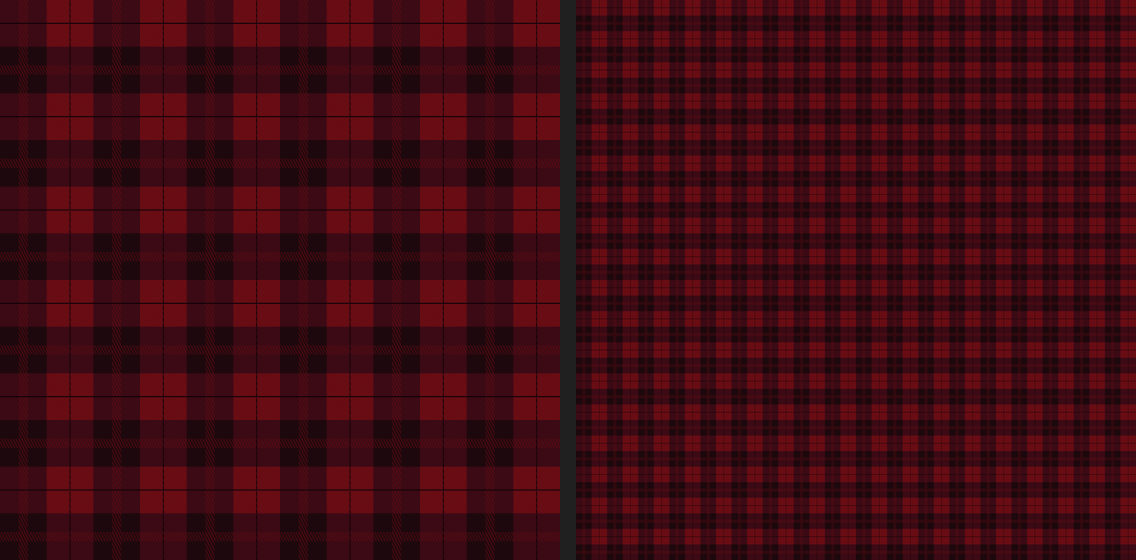
Left: one tile. Right: repeated 3 by 3.
Give the GLSL for this pattern, as a WebGL 1 fragment shader.

```glsl
precision highp float;

// Dark red tartan: six by six repeats of one sett, used for both warp and weft.
// Wide red and black bands cross into three tones; a twill-hatched stripe runs
// through each black band and a thin black line through each red one.

uniform vec2 u_resolution;

// Antialiased coverage of a band, wrapped within one repeat
float band(float position, float center, float halfWidth, float pixel) {
  float offset = abs(fract(position - center + 0.5) - 0.5);
  return clamp((halfWidth - offset) / pixel + 0.5, 0.0, 1.0);
}

// Steep diagonal ribs; whole cycles per repeat on both axes keep them seamless
float twill(vec2 sett, vec2 pixel) {
  float wave = sin(6.2831853 * (32.0 * sett.x + 16.0 * sett.y));
  float visible = 1.0 - smoothstep(0.45, 0.6, 32.0 * pixel.x);
  return 0.5 + 0.5 * wave * visible;
}

void main() {
  vec2 sett = 6.0 * gl_FragCoord.xy / u_resolution;
  vec2 pixel = 6.0 / u_resolution;
  float rib = twill(sett, pixel);

  vec3 black = vec3(0.11, 0.03, 0.05);
  vec3 maroon = vec3(0.23, 0.04, 0.08);
  vec3 red = vec3(0.43, 0.05, 0.08);

  // Wide bands: black on black, one red, or red on red
  float redWarp = band(sett.x, 0.75, 0.25, pixel.x);
  float redWeft = band(sett.y, 0.75, 0.25, pixel.y);
  vec3 color = mix(mix(black, maroon, redWarp), mix(maroon, red, redWarp), redWeft);

  // Faint ribs in the red squares
  color *= 1.0 - 0.09 * redWarp * redWeft * (1.0 - rib);

  // Hatched stripes through the middle of the black bands
  float stripeWarp = band(sett.x, 0.25, 0.05, pixel.x);
  float stripeWeft = band(sett.y, 0.25, 0.05, pixel.y);
  float stripe = max(stripeWarp, stripeWeft) + 0.25 * stripeWarp * stripeWeft;
  color = mix(color, red, 0.48 * stripe * rib);

  // Thin lines through the red bands: weft solid, warp broken by the ribs
  float lineWarp = band(sett.x, 0.75, 0.006, pixel.x) * mix(0.5, 1.0, rib);
  float lineWeft = band(sett.y, 0.75, 0.006, pixel.y);
  color = mix(color, vec3(0.07, 0.01, 0.03), max(lineWarp, lineWeft));

  gl_FragColor = vec4(color, 1.0);
}
```
